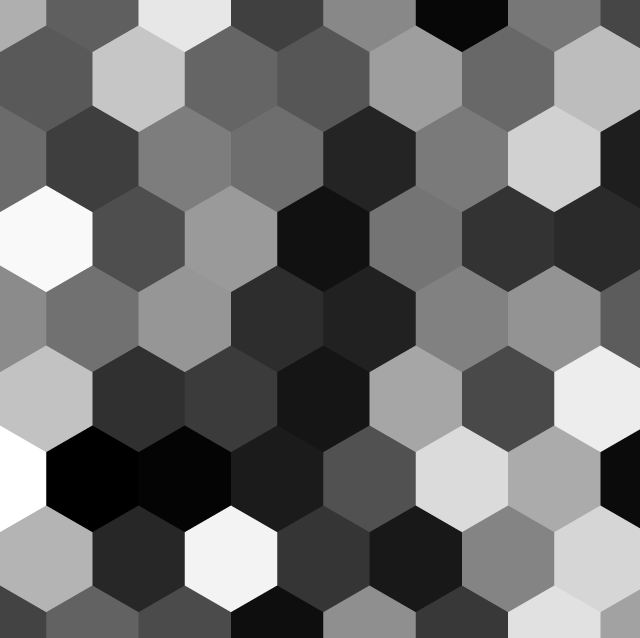
A Shadertoy shader for this pattern:

```glsl
#define HEX_WIDTH 0.1448    // flat-to-flat width, in canvas heights
#define ORIGIN_Y -0.0013    // height of the bottom row of centres
#define CELLS_PER_PAIR 15   // cells in two neighbouring rows
#define CELLS_EVEN_ROW 8
#define SHADES 71           // prime, so cubing modulo it is a permutation
#define SHUFFLE_START 55
#define MIDTONE_DIP 0.75
#define AA 4                // samples per axis

// Index of the pointy-top hexagon containing p (hexagon width is 1)
int hexIndex(vec2 p) {
    vec2 period = vec2(1.0, sqrt(3.0));
    vec2 evenCell = floor(p / period + 0.5);
    vec2 oddCell = floor(p / period);
    vec2 toEven = p - evenCell * period;
    vec2 toOdd = p - (oddCell + 0.5) * period;
    bool isEven = dot(toEven, toEven) < dot(toOdd, toOdd);
    ivec2 cell = ivec2(isEven ? evenCell : oddCell);
    return cell.y * CELLS_PER_PAIR + cell.x + (isEven ? 0 : CELLS_EVEN_ROW);
}

// Shuffled grey level: spreads evenly over all shades, no clustering
float hexShade(int index) {
    int k = ((index + SHUFFLE_START) % SHADES + SHADES) % SHADES;
    float level = float(k * k * k % SHADES) / float(SHADES - 1);
    return level - MIDTONE_DIP * level * level * (1.0 - level);
}

void mainImage(out vec4 fragColor, in vec2 fragCoord) {
    float shade = 0.0;

    // Supersample for smooth cell borders
    for (int j = 0; j < AA; j++) {
        for (int i = 0; i < AA; i++) {
            vec2 jitter = (vec2(i, j) + 0.5) / float(AA) - 0.5;
            vec2 p = (fragCoord + jitter) / iResolution.y;
            p.y -= ORIGIN_Y;
            shade += hexShade(hexIndex(p / HEX_WIDTH));
        }
    }

    fragColor = vec4(vec3(shade / float(AA * AA)), 1.0);
}
```
